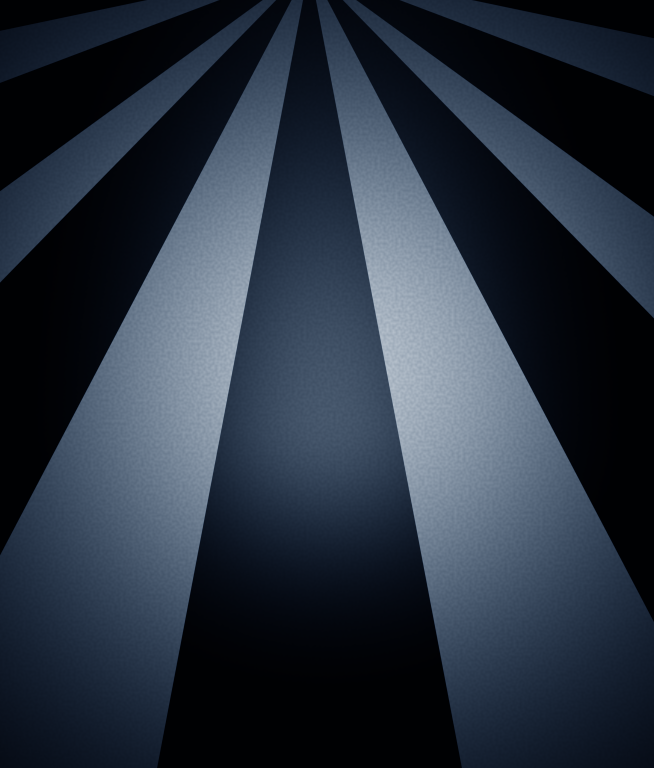
Give the GLSL for this background, as a Shadertoy shader.

```glsl
// Lengths are in canvas heights; x is measured from the centre line.
const vec2 APEX = vec2(-0.0228, 1.0443);

// Each beam: centre angle and half width, in degrees from straight down.
const int BEAM_COUNT = 3;
const vec2 BEAMS[BEAM_COUNT] = vec2[](
    vec2(19.23, 8.47), vec2(49.15, 4.80), vec2(73.73, 4.43));

const vec2 BEAM_GLOW_CENTRE = vec2(0.008, 0.518);
const float BEAM_GLOW_LEVEL = 0.74;
const float BEAM_GLOW_FALLOFF = 6.15;

const vec2 GAP_GLOW_CENTRE = vec2(0.001, 0.460);
const float GAP_GLOW_LEVEL = 0.34;
const float GAP_FALLOFF_SIDE = 30.0;
const float GAP_FALLOFF_UP = 9.0;
const float GAP_FALLOFF_DOWN = 35.0;

const vec3 TINT_GAMMA = vec3(1.2, 1.0, 0.8);
const float GRAIN_SCALE = 260.0;
const float GRAIN_AMOUNT = 0.10;

vec2 hashGradient(vec2 cell) {
    vec3 h = fract(cell.xyx * vec3(0.1031, 0.1030, 0.0973));
    h += dot(h, h.yzx + 33.33);
    float angle = 6.28318 * fract((h.x + h.y) * h.z);
    return vec2(cos(angle), sin(angle));
}

float gradientNoise(vec2 p) {
    vec2 cell = floor(p);
    vec2 f = p - cell;
    vec2 u = f * f * f * (f * (f * 6.0 - 15.0) + 10.0);
    vec2 e = vec2(0.0, 1.0);
    float a = dot(hashGradient(cell), f);
    float b = dot(hashGradient(cell + e.yx), f - e.yx);
    float c = dot(hashGradient(cell + e.xy), f - e.xy);
    float d = dot(hashGradient(cell + e.yy), f - e.yy);
    return mix(mix(a, b, u.x), mix(c, d, u.x), u.y);
}

// Coverage of the mirrored fan of beams.
float beamMask(vec2 p, float pixel) {
    vec2 ray = p - APEX;
    float angle = atan(abs(ray.x), -ray.y);
    float inside = -1.0;
    for (int i = 0; i < BEAM_COUNT; i++) {
        vec2 beam = radians(BEAMS[i]);
        inside = max(inside, beam.y - abs(angle - beam.x));
    }
    return smoothstep(-0.7 * pixel, 0.7 * pixel, inside * length(ray));
}

float beamGlow(vec2 p) {
    vec2 d = p - BEAM_GLOW_CENTRE;
    return BEAM_GLOW_LEVEL * exp(-BEAM_GLOW_FALLOFF * dot(d, d));
}

// Light between the beams fades faster below its centre.
float gapGlow(vec2 p) {
    vec2 d = p - GAP_GLOW_CENTRE;
    float vertical = d.y > 0.0 ? GAP_FALLOFF_UP : GAP_FALLOFF_DOWN;
    return GAP_GLOW_LEVEL * exp(-dot(d * d, vec2(GAP_FALLOFF_SIDE, vertical)));
}

void mainImage(out vec4 fragColor, in vec2 fragCoord) {
    float pixel = 1.0 / iResolution.y;
    vec2 p = (fragCoord - vec2(0.5 * iResolution.x, 0.0)) * pixel;

    float light = mix(gapGlow(p), beamGlow(p), beamMask(p, pixel));

    // Fine paper grain
    light *= 1.0 + GRAIN_AMOUNT * gradientNoise(p * GRAIN_SCALE + 400.0);

    // Cool tint, deeper blue in the shadows
    vec3 color = pow(vec3(max(light, 0.004)), TINT_GAMMA);
    fragColor = vec4(color, 1.0);
}
```
